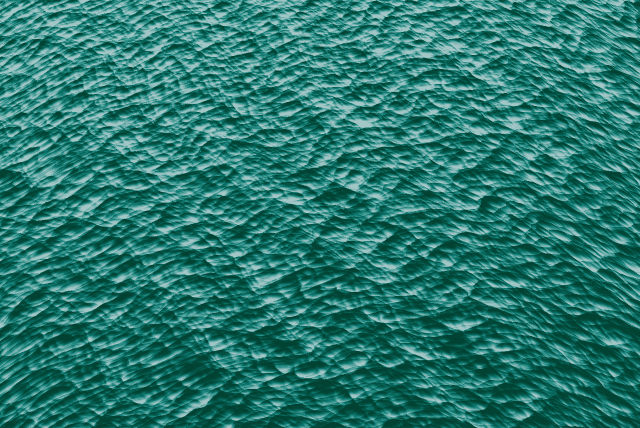
This texture is drawn by a WebGL 1 fragment shader. Its source:

```glsl
precision highp float;
// Choppy teal water seen obliquely from above, paler toward the far top.
// Sharp-crested layered sines, tilted cellular facets and diagonal ridges add
// up to a light value, whose rank from 0 to 1 picks a colour on a ramp.

uniform vec2 u_resolution;

const vec3 ABYSS = vec3(0.005, 0.26, 0.20);
const vec3 DEEP  = vec3(0.02, 0.37, 0.32);
const vec3 TEAL  = vec3(0.05, 0.47, 0.44);
const vec3 SHEEN = vec3(0.19, 0.58, 0.55);
const vec3 SKY   = vec3(0.41, 0.67, 0.66);
const vec3 GLINT = vec3(0.64, 0.78, 0.78);

const float NEAR_SCALE = 1.1;      // wave size at the bottom
const float FAR_SCALE = 0.68;      // wave size at the top
const float FORESHORTEN = 1.8;     // vertical squeeze of the surface
const float ARCH = 0.33;           // crests fall away to both sides
const float FAN = 1.1;             // spread of wave directions, radians
const float FIRST_WAVE = 26.0;     // wave number of the longest waves
const float WAVE_STEP = 1.1;       // growth of wave number per layer
const float CREST_SHARPNESS = 2.0;
const float CREST_DEVIATION = 0.21; // spread of one crest profile
const float DRAG = 0.38;
const vec2 FACET_DENSITY = vec2(9.0, 17.0);
const float FACET_STEP = 1.6;      // growth of density per facet layer
const float FACET_TILT = 0.42;     // layers lean left and right, radians
const float FACET_DEVIATION = 0.37;
const float WAVE_WEIGHT = 0.64;
const float FACET_WEIGHT = 0.42;
const float RIDGE_WEIGHT = 0.7;
const float FAR_LIGHT = 1.0;
const float LEFT_LIGHT = 0.15;

vec2 hash2(vec2 p) {
  vec2 d = vec2(dot(p, vec2(127.1, 311.7)), dot(p, vec2(269.5, 183.3)));
  return fract(sin(d) * 43758.5);
}

// Height above the middle of the nearest cell: a facet, bright at its foot.
float facetSlope(vec2 p) {
  vec2 cell = floor(p);
  vec2 nearest = vec2(4.0);
  for (int j = -1; j <= 1; j++) {
    for (int i = -1; i <= 1; i++) {
      vec2 id = cell + vec2(float(i), float(j));
      vec2 delta = id + hash2(id) - p;
      if (dot(delta, delta) < dot(nearest, nearest)) nearest = delta;
    }
  }
  return nearest.y / FACET_DEVIATION;
}

// Layers of ever finer facets that lean to alternate sides.
float facets(vec2 q) {
  float sum = 0.0;
  float density = 1.0;
  float tilt = FACET_TILT;
  for (int i = 0; i < 3; i++) {
    float c = cos(tilt);
    float s = sin(tilt);
    vec2 r = vec2(c * q.x + s * q.y, c * q.y - s * q.x);
    sum += facetSlope(r * FACET_DENSITY * density + 7.0 * float(i));
    density *= FACET_STEP;
    tilt *= -0.9;
  }
  return sum;
}

// Sum of sharp-crested waves, scaled to unit spread; drags q along.
float waveSlope(inout vec2 q, float footprint) {
  float k = FIRST_WAVE;
  float slope = 0.0;
  float power = 0.0;
  for (int i = 0; i < 24; i++) {
    float n = float(i);
    float weight = 0.5 + 0.5 * smoothstep(0.0, 9.0, n);
    float angle = FAN * sin(n * 12.9 + 0.8);
    vec2 dir = vec2(sin(angle), cos(angle));
    float phase = k * dot(q, dir) + n * n * 2.4;
    float crest = exp(CREST_SHARPNESS * (sin(phase) - 1.0)) * cos(phase);
    slope -= crest * weight * (1.0 - smoothstep(1.3, 2.8, k * footprint));
    power += weight * weight;
    q -= dir * crest * weight * DRAG / k;
    k *= WAVE_STEP;
  }
  return slope / (CREST_DEVIATION * sqrt(power));
}

// Canvas to water plane: x is centred, y runs from 0 to 1.
vec2 toPlane(vec2 p, float scale) {
  float depth = log(NEAR_SCALE / scale) / (NEAR_SCALE - FAR_SCALE);
  vec2 q = vec2(p.x / scale, (depth + ARCH * p.x * p.x) * FORESHORTEN);
  // Slow bends keep the wave trains from lining up.
  q += 0.03 * sin(q.yx * vec2(5.3, 4.1) + vec2(0.7, 2.1));
  return q + 0.013 * sin(q.yx * vec2(15.7, 17.9) + q * 7.0);
}

// Broken pale ridges running down to the right, mostly right of centre.
float ridges(vec2 p, vec2 q) {
  float phase = dot(p, vec2(19.0, 17.0)) + 1.3 * sin(q.x * 7.0 - q.y * 3.0);
  float broken = 0.5 + 0.5 * sin(q.x * 11.0 - q.y * 8.0);
  float line = exp(5.0 * (sin(phase) - 1.0));
  return (line - 0.18) * broken * smoothstep(-0.5, 0.1, p.x);
}

vec3 waterRamp(float rank) {
  vec3 c = mix(ABYSS, DEEP, clamp((rank - 0.06) / 0.255, 0.0, 1.0));
  c = mix(c, TEAL, clamp((rank - 0.315) / 0.215, 0.0, 1.0));
  c = mix(c, SHEEN, clamp((rank - 0.53) / 0.18, 0.0, 1.0));
  c = mix(c, SKY, clamp((rank - 0.71) / 0.145, 0.0, 1.0));
  return mix(c, GLINT, clamp((rank - 0.855) / 0.105, 0.0, 1.0));
}

vec3 water(vec2 p) {
  float scale = mix(NEAR_SCALE, FAR_SCALE, p.y);
  vec2 q = toPlane(p, scale);
  float light = WAVE_WEIGHT * waveSlope(q, FORESHORTEN / (scale * u_resolution.y));
  light += FACET_WEIGHT * facets(q) + RIDGE_WEIGHT * ridges(p, q);
  light += FAR_LIGHT * (p.y - 0.5) - LEFT_LIGHT * p.x;
  return waterRamp(1.0 / (1.0 + exp(-1.7 * light)));
}

void main() {
  // Four samples per pixel smooth the facet edges.
  vec3 color = vec3(0.0);
  for (int i = 0; i < 4; i++) {
    vec2 offset = vec2(mod(float(i), 2.0), floor(float(i) / 2.0)) * 0.5 - 0.25;
    vec2 p = (gl_FragCoord.xy + offset) / u_resolution.y;
    p.x -= 0.5 * u_resolution.x / u_resolution.y;
    color += 0.25 * water(p);
  }
  gl_FragColor = vec4(color, 1.0);
}
```
